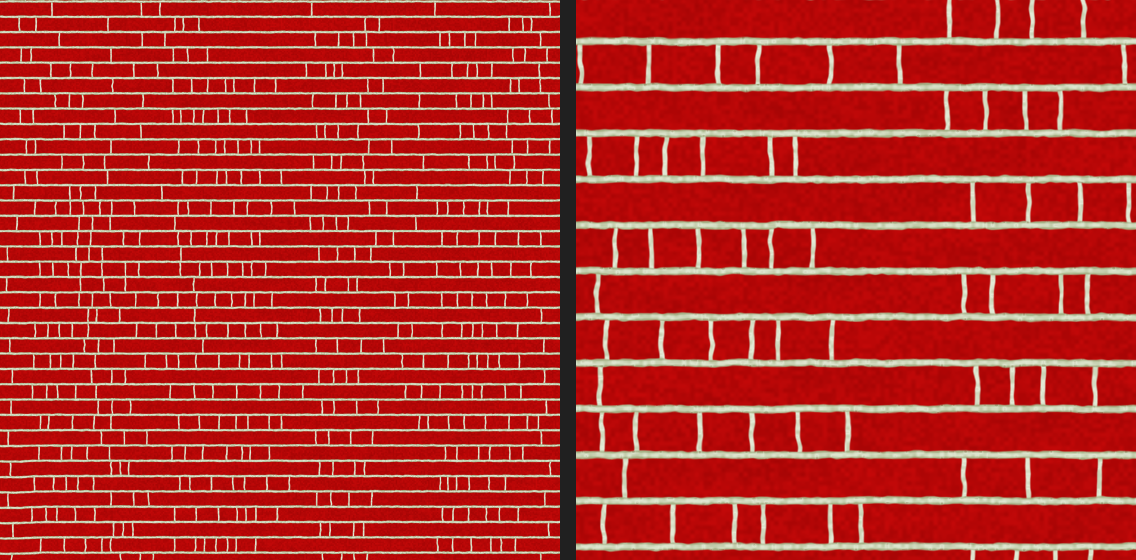
Left, the full canvas; right, a detail of the centre.
Give the GLSL for this pattern, as a Shadertoy shader.

```glsl
const float ROW_HEIGHT = 0.02734;
const float TOP_OFFSET = 0.0026;
const float BED_HALF = 0.0022;
const float JOINT_HALF = 0.0014;

const vec3 BRICK = vec3(0.71, 0.025, 0.025);
const vec3 SAGE = vec3(0.65, 0.70, 0.53);
const vec3 PALE = vec3(0.89, 0.92, 0.84);
const vec3 OLIVE = vec3(0.48, 0.48, 0.29);

float hash(vec2 p) {
    vec3 q = fract(vec3(p.xyx) * 0.1031);
    q += dot(q, q.yzx + 33.33);
    return fract((q.x + q.y) * q.z);
}

float noise(vec2 p) {
    vec2 cell = floor(p);
    vec2 f = fract(p);
    f = f * f * (3.0 - 2.0 * f);
    float low = mix(hash(cell), hash(cell + vec2(1.0, 0.0)), f.x);
    float high = mix(hash(cell + vec2(0.0, 1.0)), hash(cell + vec2(1.0)), f.x);
    return mix(low, high, f.y);
}

// Distance to the nearest upright joint in a run of short bricks
float runDistance(float x, float row, float start, int count, float seed) {
    vec2 key = vec2(row + 7.0, seed * 17.0);
    float joint = start + (hash(key) - 0.5) * 0.022;
    float nearest = 1.0;
    for (int i = 0; i < count; i++) {
        nearest = min(nearest, abs(x - joint));
        key.y += 1.0;
        joint += mix(0.014, 0.043, hash(key));
    }
    return nearest;
}

// Even courses: runs drift to the right on the way down
float evenCourse(float x, float row) {
    float drift = max(row - 4.0, 0.0);
    int full = row < 1.0 ? 1 : 4;
    float d = runDistance(x, row, 0.095 + 0.0037 * drift, row < 3.0 ? 1 : 3, 1.0);
    d = min(d, runDistance(x, row, 0.555 + 0.0006 * drift, full, 2.0));
    if (row < 23.0)
        d = min(d, runDistance(x, row, 0.245 + 0.0078 * max(row - 6.0, 0.0), row < 5.0 ? 2 : 1, 3.0));
    if (row < 11.0)
        d = min(d, runDistance(x, row, 0.785 + 0.005 * row, full, 4.0));
    if (row < 8.0 || row > 19.0)
        d = min(d, runDistance(x, row, 0.972, 1, 5.0));
    if (row > 11.0)
        d = min(d, runDistance(x, row, 0.021, 1, 6.0));
    if (row > 3.0 && row < 15.0)
        d = min(d, runDistance(x, row, 0.75, 1, 7.0));
    return d;
}

// Odd courses: wide runs set between the even ones
float oddCourse(float x, float row) {
    float drift = max(row - 13.0, 0.0);
    bool lower = row > 12.0;
    float d = runDistance(x, row, lower ? 0.063 : 0.038, lower ? 5 : 2, 11.0);
    d = min(d, runDistance(x, row, 0.315, row < 4.0 ? 3 : 7, 12.0));
    d = min(d, runDistance(x, row, lower ? 0.79 : 0.91, lower ? 6 : 3, 13.0));
    if (row < 29.0)
        d = min(d, runDistance(x, row, 0.662 + 0.006 * drift, 2, 14.0));
    if (row < 25.0)
        d = min(d, runDistance(x, row, 0.198 + 0.006 * drift, lower ? 2 : 1, 15.0));
    return d;
}

float band(float d, float halfWidth, float softness) {
    return 1.0 - smoothstep(halfWidth - softness, halfWidth + softness, d);
}

vec3 brickColor(vec2 p) {
    float grain = noise(p * 380.0) - 0.5;
    float bake = noise(p * vec2(30.0, 70.0)) - 0.5;
    return BRICK * (1.0 + 0.13 * grain + 0.05 * bake) + vec3(0.0, 0.012, 0.012) * grain;
}

vec3 mortarColor(vec2 p, float paleness) {
    float speckle = noise(p * 430.0 + 19.0);
    vec3 color = mix(SAGE, PALE, clamp(paleness + (speckle - 0.5) * 0.7, 0.0, 1.0));
    return mix(color, OLIVE, 0.55 * smoothstep(0.72, 0.95, speckle) * (1.0 - paleness));
}

void mainImage(out vec4 fragColor, in vec2 fragCoord) {
    vec2 p = fragCoord / iResolution.xy;
    float softness = max(0.7 / iResolution.y, 0.0007);

    // Uneven hand-laid lines, sagging slightly at the lower left
    float sag = 0.002 * (1.0 - smoothstep(0.03, 0.08, p.x)) * (1.0 - smoothstep(0.1, 0.3, p.y));
    float wobbleX = (noise(p * vec2(60.0, 130.0)) - 0.5) * 0.0018;
    float wobbleY = (noise(p * vec2(110.0, 40.0) + 5.0) - 0.5) * 0.0009;

    // Courses counted from the top
    float depth = (1.0 - p.y - TOP_OFFSET - sag + wobbleY) / ROW_HEIGHT;
    float row = floor(depth);
    float bedDistance = (0.5 - abs(fract(depth) - 0.5)) * ROW_HEIGHT;
    float x = p.x + wobbleX;
    float jointDistance = mod(row, 2.0) < 0.5 ? evenCourse(x, row) : oddCourse(x, row);

    float rough = (noise(p * 260.0 + 41.0) - 0.5) * 0.0008;
    float bed = band(bedDistance + rough, BED_HALF, softness);
    float joint = band(jointDistance + rough * 0.6, JOINT_HALF, softness);

    // Brick, then upright joints, then bed joints
    vec3 color = brickColor(p);
    color = mix(color, mortarColor(p, 0.85), joint);
    float core = 0.75 * (1.0 - smoothstep(0.2, 1.0, bedDistance / BED_HALF));
    color = mix(color, mortarColor(p, core), bed);
    fragColor = vec4(color, 1.0);
}
```
